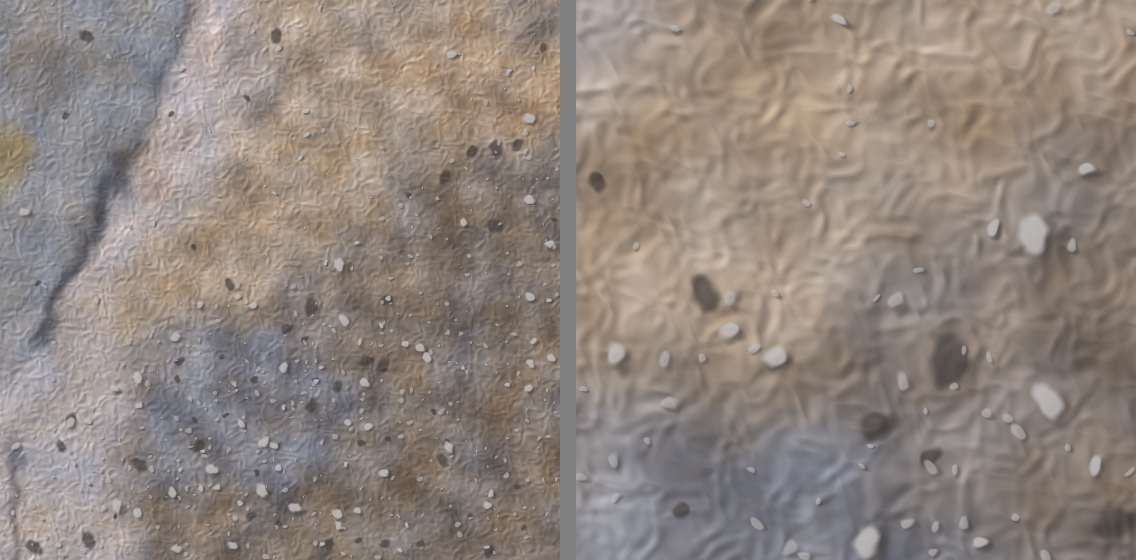
Left: the whole. Right: its middle third, enlarged.
Reproduce this texture procedurally as a Shadertoy shader.

```glsl
const vec3 TAN = vec3(0.645, 0.580, 0.520);
const vec3 OCHRE = vec3(0.660, 0.565, 0.480);
const vec3 BROWN = vec3(0.490, 0.445, 0.415);
const vec3 MOSS = vec3(0.560, 0.500, 0.370);
const vec3 LILAC = vec3(0.665, 0.635, 0.640);
const vec3 SLATE = vec3(0.545, 0.545, 0.565);
const vec3 BLUE_GREY = vec3(0.485, 0.485, 0.520);
const vec3 RIDGE = vec3(0.770, 0.705, 0.700);
const vec3 CREVICE = vec3(0.300, 0.300, 0.330);
const vec3 PIT = vec3(0.270, 0.250, 0.245);
const vec3 PEBBLE = vec3(0.760, 0.745, 0.745);

const vec2 TO_LIGHT = vec2(-0.75, 0.66);
const float RELIEF_STEP = 0.004;
const float RELIEF_GAIN = 0.21;
const float WORM_SCALE = 55.0;
const float BLOTCH_SCALE = 13.0;
const float BLOTCH_GAIN = 0.24;
const float TINT_GAIN = 0.07;
const float REGION_WARP = 0.07;
const float STONE_CELLS = 27.0;
const float GRIT_CELLS = 58.0;
const float PIT_CELLS = 21.0;

vec2 hash2(vec2 p) {
    vec3 q = fract(p.xyx * vec3(0.1031, 0.1030, 0.0973));
    q += dot(q, q.yzx + 33.33);
    return fract((q.xx + q.yz) * q.zy);
}

float cornerSlope(vec2 cell, vec2 offset) {
    float a = 6.2832 * hash2(cell).x;
    return dot(vec2(cos(a), sin(a)), offset);
}

float gradientNoise(vec2 p) {
    vec2 i = floor(p), f = p - i;
    vec2 u = f * f * f * (f * (f * 6.0 - 15.0) + 10.0);
    vec2 e = vec2(1.0, 0.0);
    return mix(mix(cornerSlope(i, f), cornerSlope(i + e, f - e), u.x),
               mix(cornerSlope(i + e.yx, f - e.yx), cornerSlope(i + 1.0, f - 1.0), u.x), u.y);
}

float fbm(vec2 p) {
    float sum = 0.0, gain = 0.6;
    for (int k = 0; k < 4; k++) {
        sum += gain * gradientNoise(p);
        p = mat2(1.6, 1.2, -1.2, 1.6) * p + 7.3;
        gain *= 0.55;
    }
    return sum;
}

// Curled, fibrous surface height
float relief(vec2 p) {
    vec2 w = p + 0.010 * vec2(gradientNoise(p * 38.0), gradientNoise(p * 38.0 + 17.0));
    float worms = 1.0 - 2.0 * abs(gradientNoise(w * WORM_SCALE));
    return 0.55 * worms + 0.4 * gradientNoise(w * WORM_SCALE * 2.1);
}

float blob(vec2 p, vec2 centre, vec2 radius) {
    return smoothstep(1.25, 0.55, length((p - centre) / radius));
}

float band(float d, float width) {
    return exp(-d * d / (width * width));
}

// Distance below the diagonal that parts pale from dark ground
float lowerSide(vec2 p) {
    return dot(p - vec2(0.55, 0.50), vec2(0.65, -0.76));
}

float stoniness(vec2 p) {
    float slope = smoothstep(-0.12, 0.08, lowerSide(p));
    return 0.03 + 0.17 * slope + 0.13 * blob(p, vec2(0.45, 0.32), vec2(0.25, 0.18));
}

// Rounded grains, one at most in each cell: x is the body, y the cast shade
vec2 grains(vec2 p, float cells, float seed) {
    vec2 g = p * cells, base = floor(g), cover = vec2(0.0);
    for (int j = -1; j <= 1; j++)
    for (int i = -1; i <= 1; i++) {
        vec2 cell = base + vec2(i, j);
        vec2 h = hash2(cell + seed), k = hash2(cell + seed + 51.0);
        if (k.x > stoniness(cell / cells)) continue;
        float radius = mix(0.11, 0.30, k.y * k.y), a = 6.2832 * h.x;
        mat2 turn = mat2(cos(a), sin(a), -sin(a), cos(a));
        vec2 d = g - cell - 0.2 - 0.6 * h, squash = vec2(0.85, 1.2);
        float body = length(turn * d * squash);
        float shade = length(turn * (d + TO_LIGHT * radius * 0.9) * squash);
        cover = max(cover, smoothstep(vec2(1.25, 1.5) * radius, vec2(0.65, 0.4) * radius, vec2(body, shade)));
    }
    return cover;
}

vec3 ground(vec2 p) {
    vec2 q = p + REGION_WARP * vec2(fbm(p * 6.0), fbm(p * 6.0 + 31.0));
    vec3 c = mix(TAN, BROWN, smoothstep(-0.12, 0.10, lowerSide(q)));
    c = mix(c, OCHRE, 0.8 * blob(q, vec2(0.93, 0.87), vec2(0.26, 0.13)));
    c = mix(c, BROWN, 0.7 * blob(q, vec2(0.93, 0.96), vec2(0.09, 0.06)));
    c = mix(c, BLUE_GREY, 0.9 * blob(q, vec2(0.42, 0.27), vec2(0.23, 0.17)));

    // Worn strip on the left, split by a slanting crevice
    float across = q.x - 0.06 - 0.47 * (q.y - 0.40);
    float bend = q.y - 0.76;
    float fromRidge = across - 0.115 + 1.2 * bend * bend;
    float edge = mix(q.x - 0.20, fromRidge - 0.05, smoothstep(0.35, 0.55, q.y));
    c = mix(c, LILAC, smoothstep(0.09, -0.03, edge));
    float upper = smoothstep(0.30, 0.42, q.y);
    c = mix(c, SLATE, upper * smoothstep(0.05, -0.02, across));
    c = mix(c, MOSS, 0.7 * blob(q, vec2(0.0, 0.71), vec2(0.06, 0.08)));
    c = mix(c, BROWN, 0.6 * blob(q, vec2(0.07, 0.87), vec2(0.08, 0.07)));
    float ridges = band(fromRidge, 0.017) + 0.5 * band(fromRidge + 0.04, 0.012);
    c = mix(c, RIDGE, 0.75 * min(ridges, 1.0) * smoothstep(0.36, 0.52, q.y));
    float crack = band(across, 0.019) * upper * mix(0.85, 0.4, smoothstep(0.68, 0.82, q.y));
    crack += 0.5 * band(q.x - 0.035, 0.014) * smoothstep(0.26, 0.16, q.y);
    return mix(c, CREVICE, crack);
}

void mainImage(out vec4 fragColor, in vec2 fragCoord) {
    vec2 p = fragCoord / iResolution.y;
    vec3 c = ground(p);

    // Blotches and slight warm or cool drift
    float rough = mix(0.6, 1.1, smoothstep(0.15, 0.40, p.x));
    c += BLOTCH_GAIN * rough * fbm(p * BLOTCH_SCALE);
    c += TINT_GAIN * vec3(1.0, 0.1, -1.1) * fbm(p * 9.0 + 63.0);

    // Pits, grit and pebbles with ragged outlines
    vec2 ragged = p + 0.004 * vec2(gradientNoise(p * 90.0), gradientNoise(p * 90.0 + 9.0));
    vec2 pits = grains(ragged, PIT_CELLS, 11.0);
    vec2 grit = grains(ragged, GRIT_CELLS, 23.0);
    vec2 stones = grains(ragged, STONE_CELLS, 37.0);
    c = mix(c, PIT, 0.7 * pits.x);
    c = mix(c, PIT, 0.6 * max(stones.y, 0.7 * grit.y));

    // Side light over the fibrous surface
    float lit = relief(p) - relief(p + TO_LIGHT * RELIEF_STEP);
    c *= 1.0 + 1.8 * RELIEF_GAIN * lit;
    c = mix(c, PEBBLE, max(0.85 * stones.x, 0.6 * grit.x));
    fragColor = vec4(clamp(c, 0.0, 1.0), 1.0);
}
```
